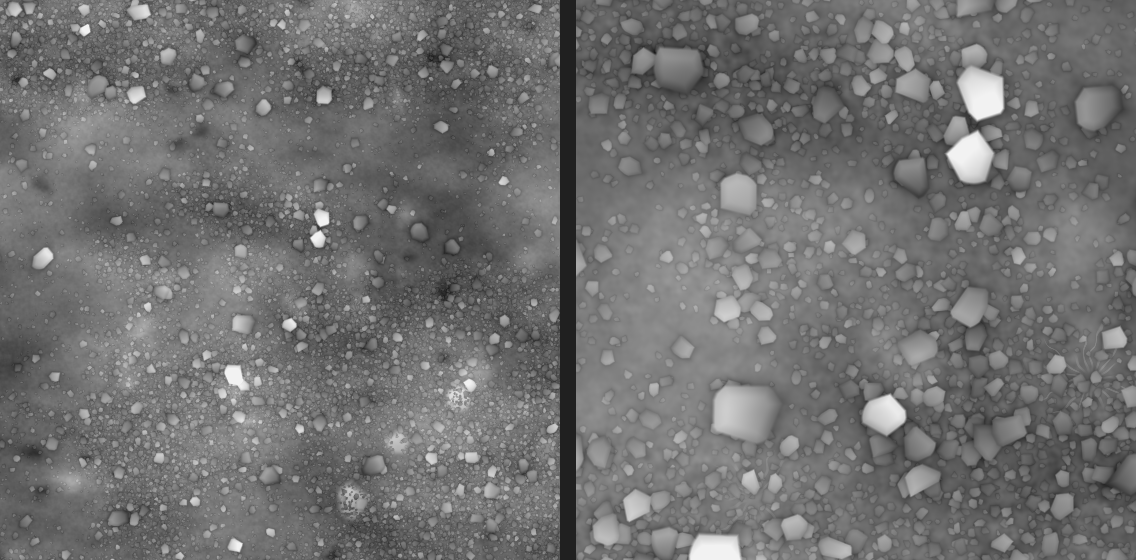
Left: the whole. Right: its middle third, enlarged.
Write a WebGL 2 fragment shader that draws this texture.

```glsl
#version 300 es
precision highp float;
uniform vec2 u_resolution;
out vec4 outColor;

float hash(vec2 p) {
    return fract(sin(dot(p, vec2(127.1, 311.7))) * 43758.5453);
}

float noise(vec2 p) {
    vec2 i = floor(p), f = fract(p);
    f = f * f * (3.0 - 2.0 * f);
    return mix(mix(hash(i), hash(i + vec2(1, 0)), f.x),
               mix(hash(i + vec2(0, 1)), hash(i + vec2(1, 1)), f.x), f.y);
}

float fbm(vec2 p, int octaves) {
    float sum = 0.0, amp = 0.5, total = 0.0;
    for (int i = 0; i < octaves; i++) {
        sum += amp * noise(p);
        total += amp;
        amp *= 0.55;
        p = mat2(1.6, 1.2, -1.2, 1.6) * p + 17.3;
    }
    return sum / total;
}

// Share of gravel: patchy, thinnest in a band above the middle
float gravelDensity(vec2 uv) {
    float band = 0.15 * cos(6.2832 * (uv.y - 0.1));
    return 0.14 + 0.86 * smoothstep(0.28, 0.68, fbm(uv * vec2(5.0, 7.0) + 3.7, 2) + band);
}

// Signed distance to an irregular rounded polygon of about unit radius
float stoneDistance(vec2 q, vec2 key) {
    float d = length(q) - 1.0;
    for (int i = 0; i < 6; i++) {
        float k = float(i);
        float angle = 1.0472 * k + 0.9 * hash(key + k * 1.7);
        float offset = 0.65 + 0.35 * hash(key + k * 2.3 + 9.1);
        d = max(d, dot(q, vec2(cos(angle), sin(angle))) - offset);
    }
    return d;
}

// Lays one size of stones over the shade, lit relative to the bare soil
float addStones(float shade, float soil, vec2 uv, float cells, float cover, float lift, float blur) {
    vec2 p = uv * cells;
    for (int k = 0; k < 9; k++) {
        vec2 cell = floor(p) + vec2(k % 3 - 1, k / 3 - 1);
        vec2 key = cell + cells * 1.37;
        if (hash(key) > cover * gravelDensity((cell + 0.5) / cells)) continue;

        vec2 center = cell + 0.15 + 0.7 * vec2(hash(key + 5.1), hash(key + 8.3));
        float height = hash(key + 13.7);
        float radius = mix(0.26, 0.52, hash(key + 21.9));
        float spin = 6.2832 * hash(key + 31.3);
        vec2 q = mat2(cos(spin), sin(spin), -sin(spin), cos(spin)) * (p - center) / radius;
        q.y *= 1.0 + 0.5 * hash(key + 41.1);

        float d = stoneDistance(q, key);
        float soft = blur + 0.7 * cells / (radius * u_resolution.y);
        float top = soil + lift * (0.2 + 1.2 * height * height + 0.45 * q.x);
        top -= (0.03 + 0.25 * lift) * smoothstep(-0.4, 0.1, d);
        shade -= (0.05 + 0.25 * lift) * exp(-4.5 * max(d, 0.0)) * (1.0 - min(blur * 2.5, 1.0));
        shade = mix(shade, top, 1.0 - smoothstep(-soft, soft, d));
    }
    return shade;
}

// Scattered blurred patches with uneven outlines, used for glows and pits
float softPatches(vec2 uv, float cells, float cover) {
    vec2 p = uv * cells + 0.5 * vec2(fbm(uv * 22.0, 3), fbm(uv * 22.0 + 31.0, 3));
    float sum = 0.0;
    for (int k = 0; k < 9; k++) {
        vec2 cell = floor(p) + vec2(k % 3 - 1, k / 3 - 1);
        vec2 key = cell + cells * 2.91;
        vec2 q = p - cell - 0.2 - 0.6 * vec2(hash(key + 2.2), hash(key + 6.4));
        float radius = mix(0.13, 0.32, hash(key + 9.8));
        sum += step(hash(key), cover) * exp(-dot(q, q) / (radius * radius));
    }
    return sum;
}

// Fine curved hairs spreading from a point
float rootHairs(vec2 q, float size) {
    float r = length(q) / size;
    float turn = (atan(q.y, q.x) / 6.2832 + 0.5) * 19.0 + 0.9 * noise(q * 130.0 + 40.0);
    float id = mod(floor(turn), 19.0);
    float across = abs(fract(turn) - 0.5) * r * size * 0.33;
    float reach = 0.4 + 0.6 * hash(vec2(id, size * 100.0));
    float line = 1.0 - smoothstep(0.0003, 0.0003 + 1.0 / u_resolution.y, across);
    return line * smoothstep(0.1, 0.3, r) * (1.0 - smoothstep(reach - 0.2, reach, r));
}

void main() {
    vec2 uv = gl_FragCoord.xy / u_resolution;

    // Hazy soil with glows and pits, then grit on top
    float soil = 0.44 + 0.46 * (fbm(uv * vec2(5.0, 8.0), 5) - 0.5);
    soil += 0.15 * softPatches(uv, 10.0, 0.15) - 0.17 * softPatches(uv, 17.0, 0.08);
    float shade = soil + 0.12 * (fbm(uv * 170.0, 2) - 0.5) * (0.35 + gravelDensity(uv));

    // Half-buried stones and hairs
    shade = addStones(shade, soil, uv, 12.0, 0.09, 0.26, 0.25);
    shade += 0.08 * rootHairs(uv - vec2(0.64, 0.44), 0.04);
    shade += 0.05 * rootHairs(uv - vec2(0.44, 0.37), 0.035);

    // Gravel from fine to coarse
    shade = addStones(shade, soil, uv, 150.0, 0.8, 0.09, 0.08);
    shade = addStones(shade, soil, uv, 92.0, 0.75, 0.13, 0.05);
    shade = addStones(shade, soil, uv, 59.0, 0.55, 0.17, 0.04);
    shade = addStones(shade, soil, uv, 36.0, 0.3, 0.24, 0.04);
    shade = addStones(shade, soil, uv, 22.0, 0.13, 0.38, 0.05);

    outColor = vec4(vec3(clamp(shade, 0.08, 0.95)), 1.0);
}
```
